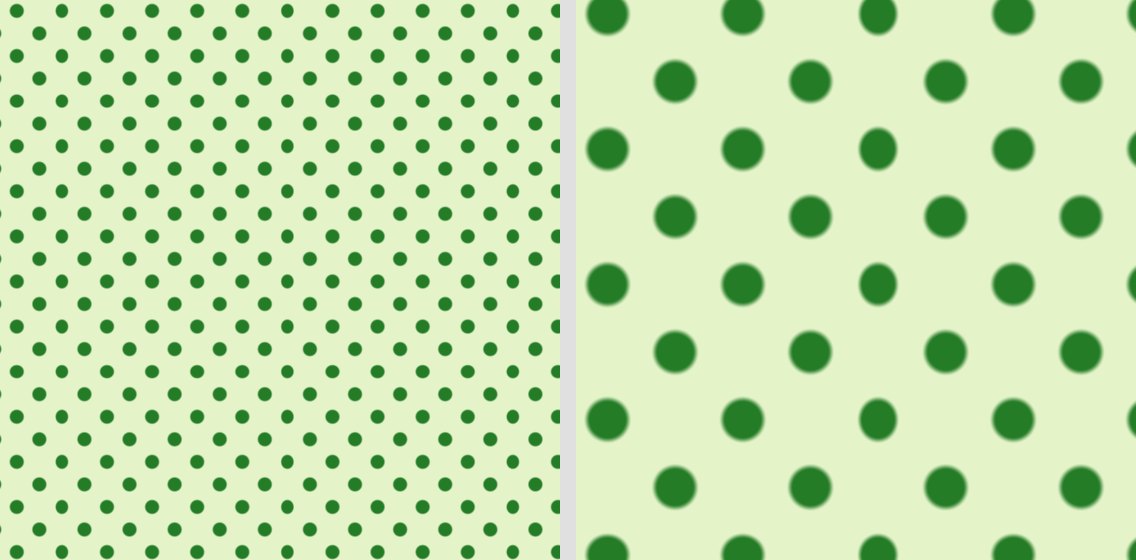
Left, the full canvas; right, a detail of the centre.
Reproduce this pattern procedurally as a Shadertoy shader.

```glsl
// Staggered dark green polka dots on a pale lime ground.

#define PERIOD 0.08053              // spacing of dots within a row or column
#define ORIGIN vec2(0.0300, 0.0142) // centre of the lower left dot
#define RADIUS 0.0124
#define SOFTNESS 0.0021             // half width of the blurred rim
#define SQUASH vec2(0.89, 0.94)     // scale of the slimmer columns and rows
#define GROUND vec3(0.895, 0.955, 0.785)
#define DOT vec3(0.140, 0.485, 0.150)

// Every fifth column is slimmer and every sixth row flatter.
vec2 dotScale(vec2 cell) {
    vec2 phase = mod(cell - vec2(1.0, 4.0), vec2(5.0, 6.0));
    return mix(vec2(1.0), SQUASH, vec2(lessThan(phase, vec2(0.5))));
}

// Coverage of a square lattice of dots, shifted by a fraction of the period.
float dotLattice(vec2 p, float shift, float blur) {
    vec2 grid = (p - ORIGIN) / PERIOD - shift;
    vec2 cell = floor(grid + 0.5);
    vec2 offset = (grid - cell) * PERIOD;
    vec2 scale = shift == 0.0 ? dotScale(cell) : vec2(1.0);
    float dist = length(offset / scale) - RADIUS;
    return 1.0 - smoothstep(-blur, blur, dist);
}

void mainImage(out vec4 fragColor, in vec2 fragCoord) {
    vec2 p = fragCoord / iResolution.y;
    float blur = max(SOFTNESS, 0.75 / iResolution.y);

    // Two lattices, half a period apart, form the stagger.
    float coverage = 0.0;
    for (int i = 0; i < 2; i++) {
        coverage = max(coverage, dotLattice(p, 0.5 * float(i), blur));
    }

    fragColor = vec4(mix(GROUND, DOT, coverage), 1.0);
}
```
